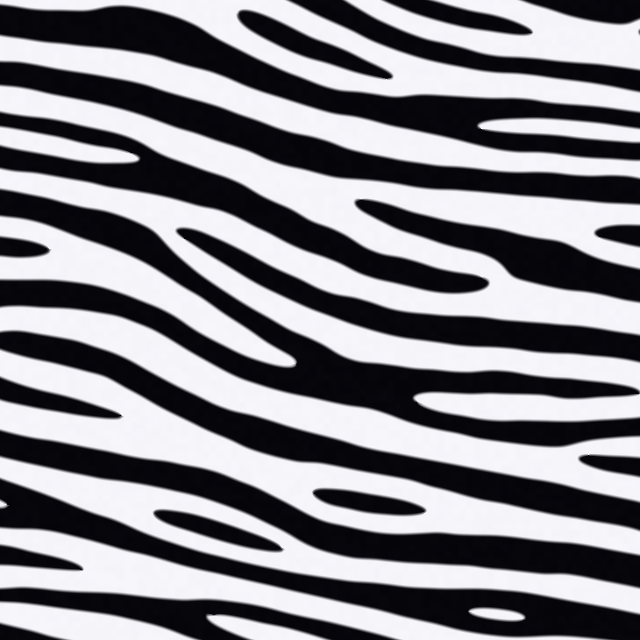
A Shadertoy shader for this pattern:

```glsl
// Zebra hide: tilted black and white bands that taper, fork and end.
// The bands are a cosine of a warped phase; scattered dislocations (angles
// around points, alternating in sign) insert or remove a band at each point.

const vec3  BLACK = vec3(0.02, 0.02, 0.04);
const vec3  WHITE = vec3(0.96, 0.96, 0.98);
const float TAU = 6.2831853;
const float TILT = 0.21;           // downward slope of the bands, radians
const float BANDS = 11.8;          // bands per canvas height
const float BEND = 0.018;          // height of the broad S-curve
const float SWAY = 0.06;           // height of the slow irregular waves
const float WOBBLE = 0.006;        // height of the small bumps on the edges
const float WIDTH_SPREAD = 0.7;    // variation of band thickness
const float WHITE_BIAS = 0.10;     // share of white over black
const float EDGE = 0.0035;         // half width of the soft edge
const float TAPER = 2.2;           // length of the pointed ends
const float JITTER = 0.8;          // scatter of the dislocations
const ivec2 CELLS = ivec2(5, 7);   // grid of dislocations
const float SPREAD = 1.25;         // side of the area they cover

float hash(vec2 p) {
    vec3 q = fract(vec3(p.xyx) * 0.1031);
    q += dot(q, q.yzx + 33.33);
    return fract((q.x + q.y) * q.z);
}

// Smooth value noise, centred on zero
float noise(vec2 p) {
    vec2 i = floor(p), f = fract(p);
    f = f * f * f * (f * (f * 6.0 - 15.0) + 10.0);
    float low  = mix(hash(i), hash(i + vec2(1, 0)), f.x);
    float high = mix(hash(i + vec2(0, 1)), hash(i + vec2(1, 1)), f.x);
    return mix(low, high, f.y) - 0.5;
}

// Sum of the angles around all dislocations
float dislocations(vec2 p) {
    float angle = 0.0;
    for (int j = 0; j < CELLS.y; j++)
    for (int i = 0; i < CELLS.x; i++) {
        vec2 cell = vec2(i, j);
        vec2 offset = vec2(hash(cell + 17.3), hash(cell + 71.9)) - 0.5;
        vec2 core = ((cell + 0.5 + JITTER * offset) / vec2(CELLS) - 0.5) * SPREAD;
        float turn = (i + j) % 2 == 0 ? 1.0 : -1.0;
        vec2 d = p - core;
        angle += turn * atan(d.y * TAPER, d.x + 1e-6);
    }
    return angle;
}

// Positive in white bands, negative in black ones
float stripes(vec2 p) {
    // Axes along and across the bands
    float c = cos(TILT), s = sin(TILT);
    vec2 q = vec2(c * p.x - s * p.y, s * p.x + c * p.y);

    // Bend, sway and wobble
    vec2 w = q;
    w.y += BEND * sin(TAU * (q.x + 0.1));
    w.y += SWAY * noise(q * vec2(2.6, 3.6) + 40.0);
    w.y += WOBBLE * noise(q * vec2(17.0, 22.0) + 90.0);

    float phase = TAU * BANDS * w.y + dislocations(w);
    float thickness = WIDTH_SPREAD * noise(q * vec2(4.0, 9.0) + 60.0);
    return cos(phase) + thickness + WHITE_BIAS;
}

void mainImage(out vec4 fragColor, in vec2 fragCoord) {
    float size = min(iResolution.x, iResolution.y);
    vec2 p = (fragCoord - 0.5 * iResolution.xy) / size;

    // Distance to the band edge from the value and its slope
    vec2 h = vec2(0.001, 0.0);
    float value = stripes(p);
    vec2 slope = vec2(stripes(p + h) - value, stripes(p + h.yx) - value) / h.x;
    float dist = value / max(length(slope), 4.0);

    float edge = max(EDGE, 0.7 / size);
    vec3 color = mix(BLACK, WHITE, smoothstep(-edge, edge, dist));

    // Faint mottling of the cloth
    color += 0.012 * noise(p * 90.0 + 200.0);
    fragColor = vec4(color, 1.0);
}
```
